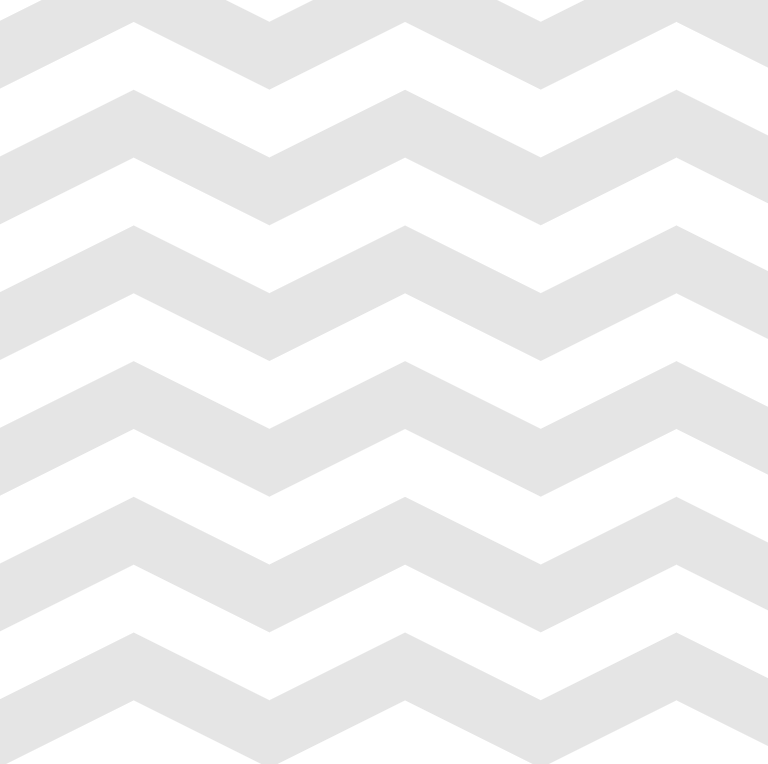
This pattern is drawn by a WebGL 1 fragment shader. Its source:

```glsl
precision highp float;

// Flat pale grey chevron bands on white, with sharp crests and troughs.
// A triangle wave shifts the height, which is then repeated into bands
// and drawn by its signed distance with a one-pixel smooth edge.

uniform vec2 u_resolution;

// Lengths are in units of the canvas height.
const float WAVELENGTH = 0.3552;
const float WAVE_DROP = 0.0886;
const float BAND_PITCH = 0.1776;
const float BAND_WIDTH = 0.0888;
const vec2 FIRST_CREST = vec2(0.1750, 0.1277);

const vec3 WHITE = vec3(1.0);
const vec3 PALE_GREY = vec3(0.897);

// Distance from the nearest multiple of the period.
float repeatDistance(float x, float period) {
    return abs(fract(x / period + 0.5) - 0.5) * period;
}

// Signed distance to the zigzag bands, negative inside.
float chevronDistance(vec2 p, float wavelength, float drop, float pitch, float width) {
    float slope = 2.0 * drop / wavelength;
    float height = p.y + slope * repeatDistance(p.x, wavelength);
    float vertical = repeatDistance(height, pitch) - 0.5 * width;
    return vertical / sqrt(1.0 + slope * slope);
}

// Coverage of a shape, smoothed across one pixel.
float coverage(float dist, float pixel) {
    return clamp(0.5 - dist / pixel, 0.0, 1.0);
}

void main() {
    float pixel = 1.0 / u_resolution.y;
    vec2 p = gl_FragCoord.xy * pixel - FIRST_CREST;

    float dist = chevronDistance(p, WAVELENGTH, WAVE_DROP, BAND_PITCH, BAND_WIDTH);
    vec3 color = mix(WHITE, PALE_GREY, coverage(dist, pixel));

    gl_FragColor = vec4(color, 1.0);
}
```
